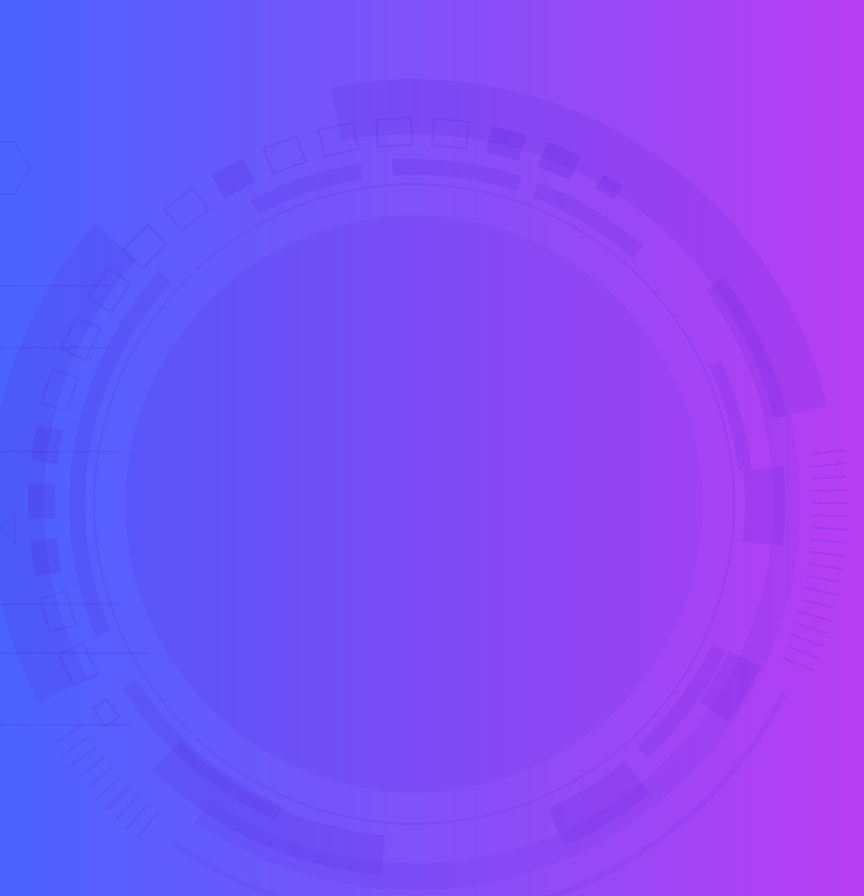
This background is drawn by a WebGL 1 fragment shader. Its source:

```glsl
precision highp float;
uniform vec2 u_resolution;

const vec3 BLUE = vec3(0.29, 0.39, 1.0);
const vec3 MAGENTA = vec3(0.725, 0.24, 0.95);
const vec3 INK = vec3(0.30, 0.10, 0.82);

float fill(float d, float px) {
  return clamp(0.5 - d / px, 0.0, 1.0);
}

float outline(float d, float width, float px) {
  return fill(abs(d) - 0.5 * width, px);
}

float box(vec2 p, vec2 halfSize) {
  vec2 d = abs(p) - halfSize;
  return max(d.x, d.y);
}

float hexagon(vec2 p, float apothem) {
  p = abs(p);
  return max(p.y, 0.866 * p.x + 0.5 * p.y) - apothem;
}

// polar = (radius, angle in degrees)
float angleFrom(float angle, float reference) {
  return mod(angle - reference + 180.0, 360.0) - 180.0;
}

float arc(vec2 polar, vec2 radii, vec2 span, float px) {
  float across = abs(polar.x - 0.5 * (radii.x + radii.y)) - 0.5 * (radii.y - radii.x);
  float turn = abs(angleFrom(polar.y, 0.5 * (span.x + span.y))) - 0.5 * (span.y - span.x);
  return fill(max(across, radians(turn) * polar.x), px);
}

float ticks(vec2 polar, vec2 radii, vec2 span, float stepDeg, float px) {
  float turn = abs(mod(polar.y - span.x, stepDeg) - 0.5 * stepDeg);
  float line = fill(radians(turn) * polar.x - 0.001, px);
  return line * arc(polar, radii, span, px);
}

// Squares along a circle, some solid and some hollow
float beads(vec2 polar, float radius, float px) {
  float stepDeg = 8.65;
  float along = mod(polar.y - 54.0, 360.0) - 13.1;
  float k = floor(along / stepDeg + 0.5);
  float turn = radians(along - k * stepDeg);
  vec2 q = polar.x * vec2(sin(turn), cos(turn)) - vec2(0.0, radius);
  float size = (k < 0.0 || k > 16.0) ? 0.62 : 1.0;
  float d = box(q, size * vec2(0.0195, 0.0150));
  bool solid = k < 2.0 || k == 6.0 || abs(k - 13.0) < 1.5;
  float shade = solid ? fill(d, px) * 0.17 : outline(d, 0.002, px) * 0.17;
  return k > 17.0 ? 0.0 : shade;
}

float wire(vec2 p, float y, float len, float px) {
  return fill(max(abs(p.y - y) - 0.001, p.x - len), px);
}

vec3 tint(vec3 base, float amount) {
  return mix(base, INK, amount);
}

void main() {
  float px = 1.0 / u_resolution.y;
  vec2 p = gl_FragCoord.xy * px;
  vec2 q = p - vec2(0.4622, 0.4375);
  vec2 polar = vec2(length(q), degrees(atan(q.y, q.x)));
  float across = gl_FragCoord.x / u_resolution.x;
  vec3 color = mix(BLUE, MAGENTA, across);

  // Central disc and its fine rim
  color = tint(color, fill(polar.x - 0.322, px) * mix(0.13, 0.05, across));
  color = tint(color, outline(polar.x - 0.357, 0.002, px) * 0.15);

  // Wide outer bands
  float wide = arc(polar, vec2(0.413, 0.474), vec2(13.4, 101.3), px)
             + arc(polar, vec2(0.413, 0.474), vec2(138.7, 208.0), px);
  color = tint(color, wide * 0.12);

  // Lower ring, and the thin arc beyond it
  color = tint(color, arc(polar, vec2(0.401, 0.431), vec2(235.4, 373.4), px) * 0.08);
  color = tint(color, arc(polar, vec2(0.461, 0.467), vec2(234.7, 333.0), px) * 0.10);

  // Heavy blocks
  float blocks = arc(polar, vec2(0.403, 0.428), vec2(13.4, 36.3), px)
               + arc(polar, vec2(0.369, 0.414), vec2(-6.5, 5.8), px)
               + arc(polar, vec2(0.387, 0.427), vec2(-34.8, -25.0), px)
               + arc(polar, vec2(0.371, 0.417), vec2(-66.3, -50.7), px)
               + arc(polar, vec2(0.371, 0.416), vec2(225.4, 265.0), px);
  color = tint(color, blocks * 0.13);

  // Narrow inner dashes
  vec2 dash = vec2(0.367, 0.385);
  float dashes = arc(polar, dash, vec2(48.4, 68.9), px)
               + arc(polar, dash, vec2(71.8, 93.7), px)
               + arc(polar, dash, vec2(99.0, 118.2), px)
               + arc(polar, dash, vec2(137.6, 202.7), px)
               + arc(polar, dash, vec2(212.3, 246.4), px)
               + arc(polar, dash, vec2(-47.5, -25.2), px)
               + arc(polar, vec2(0.363, 0.378), vec2(5.8, 25.1), px);
  color = tint(color, dashes * 0.13);

  // Beads and tick marks
  color = tint(color, beads(polar, 0.4154, px));
  float marks = ticks(polar, vec2(0.444, 0.484), vec2(-23.5, 8.0), 1.75, px)
              + ticks(polar, vec2(0.447, 0.484), vec2(213.5, 232.0), 1.85, px);
  color = tint(color, marks * 0.16);

  // Wires and small symbols at the left edge
  float wires = wire(p, 0.681, 0.124, px) + wire(p, 0.612, 0.130, px)
              + wire(p, 0.496, 0.128, px) + wire(p, 0.3255, 0.138, px)
              + wire(p, 0.271, 0.167, px) + wire(p, 0.191, 0.146, px);
  float triangle = max(p.x - 0.0165, abs(p.y - 0.410) - p.x);
  float symbols = outline(hexagon(p - vec2(0.0, 0.8125), 0.029), 0.002, px)
                + outline(triangle, 0.002, px);
  color = tint(color, (wires + symbols) * 0.15);

  gl_FragColor = vec4(color, 1.0);
}
```
